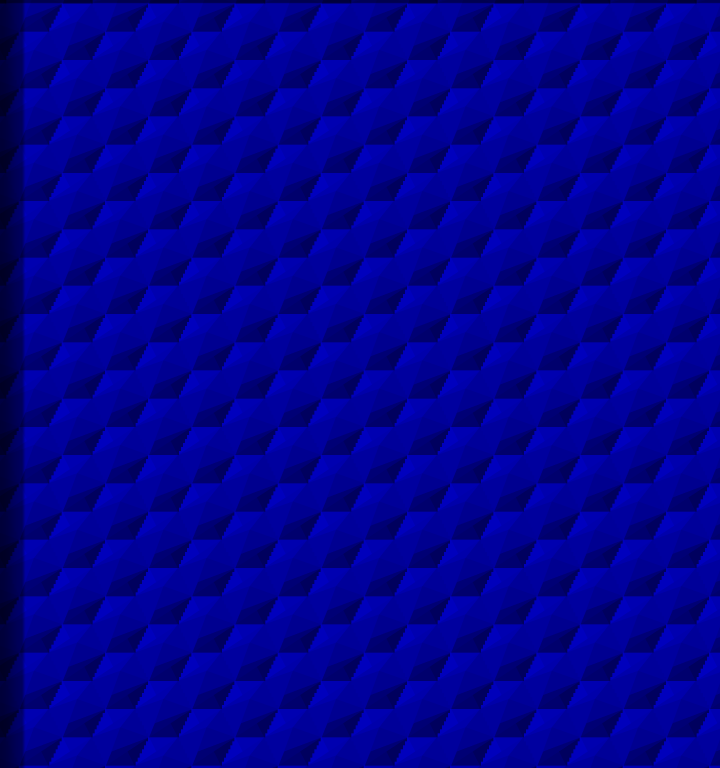
A Shadertoy shader for this pattern:

```glsl
// Staggered sheet of faceted blue hexagonal studs lit from the upper left.
// Each point finds its nearest stud in hexagon distance, then takes the flat
// shade of the facet it lies on; dark bands shade the left and top borders.

const vec2 STUD_SIZE = vec2(0.03746, 0.03675);  // half width, half height
const vec2 STUD_ORIGIN = vec2(0.3814, 0.5544);  // centre of one stud
const vec2 APEX = vec2(0.0, 0.36);
const vec2 SHADOW_KINK = vec2(-0.3, -0.5);
const vec2 RIGHT = vec2(1.0, 0.0);
const vec2 LOWER_LEFT = vec2(-0.5, -1.0);
const float EDGE_STEPS = 7.0;
const int SAMPLES = 3;

float hash(vec2 p) {
    return fract(sin(dot(p, vec2(127.1, 311.7))) * 43758.5453);
}

float cross2(vec2 a, vec2 b) {
    return a.x * b.y - a.y * b.x;
}

bool isBelow(vec2 p, vec2 from, vec2 to) {
    return cross2(to - from, p - from) < 0.0;
}

// Hexagon distance, 1 on the outline; slanted sides are cut into small stairs.
float hexDistance(vec2 p) {
    float stair = (floor(p.y * EDGE_STEPS) + 0.5) / EDGE_STEPS;
    return max(abs(p.y), abs(p.x) + 0.5 * abs(stair));
}

// Centre of the nearest stud on one rectangular sublattice.
vec2 nearestCentre(vec2 p, vec2 offset) {
    vec2 period = vec2(3.0, 2.0);
    return floor((p - offset) / period + 0.5) * period + offset;
}

// Shade of the fan of facets around the raised apex.
float fanShade(vec2 p) {
    vec2 corners[5] = vec2[5](RIGHT, vec2(0.5, 1.0), vec2(-1.0, 0.0),
                              LOWER_LEFT, SHADOW_KINK);
    float shades[5] = float[5](0.60, 0.67, 0.62, 0.59, 0.565);
    vec2 q = p - APEX;
    float shade = shades[0];
    for (int i = 0; i < 5; i++) {
        vec2 from = corners[i] - APEX;
        vec2 to = corners[(i + 1) % 5] - APEX;
        if (cross2(from, q) >= 0.0 && cross2(q, to) > 0.0) shade = shades[i];
    }
    return shade;
}

// Lit corner at the upper left, shadowed facets at the lower right.
float studShade(vec2 p) {
    float slope = 1.5 * p.y - p.x;
    bool rightHalf = p.x + 0.5 * p.y > 0.0;
    if (slope > 1.0) return rightHalf ? 0.69 : 0.74;
    if (slope < -1.0) return rightHalf ? 0.37 : 0.43;
    bool inShadow = isBelow(p, LOWER_LEFT, SHADOW_KINK) && isBelow(p, SHADOW_KINK, RIGHT);
    return inShadow ? 0.46 : fanShade(p);
}

float borderShade(vec2 uv) {
    float left = mix(0.38, 0.58, smoothstep(0.0, 0.03, uv.x));
    float shade = mix(left, 1.0, smoothstep(0.028, 0.034, uv.x));
    return shade * mix(1.0, 0.55, smoothstep(0.995, 0.997, uv.y));
}

float sheetShade(vec2 uv) {
    vec2 p = (uv - STUD_ORIGIN) / STUD_SIZE;
    vec2 centre = nearestCentre(p, vec2(0.0));
    vec2 other = nearestCentre(p, vec2(1.5, 1.0));
    if (hexDistance(p - other) < hexDistance(p - centre)) centre = other;
    float tint = 1.0 + 0.02 * (hash(centre) - 0.5);
    return studShade(p - centre) * tint * borderShade(uv);
}

void mainImage(out vec4 fragColor, in vec2 fragCoord) {
    // Average a grid of samples per pixel to smooth the facet edges.
    float blue = 0.0;
    for (int y = 0; y < SAMPLES; y++) {
        for (int x = 0; x < SAMPLES; x++) {
            vec2 jitter = (vec2(x, y) + 0.5) / float(SAMPLES) - 0.5;
            blue += sheetShade((fragCoord + jitter) / iResolution.y);
        }
    }
    fragColor = vec4(0.0, 0.0, blue / float(SAMPLES * SAMPLES), 1.0);
}
```
